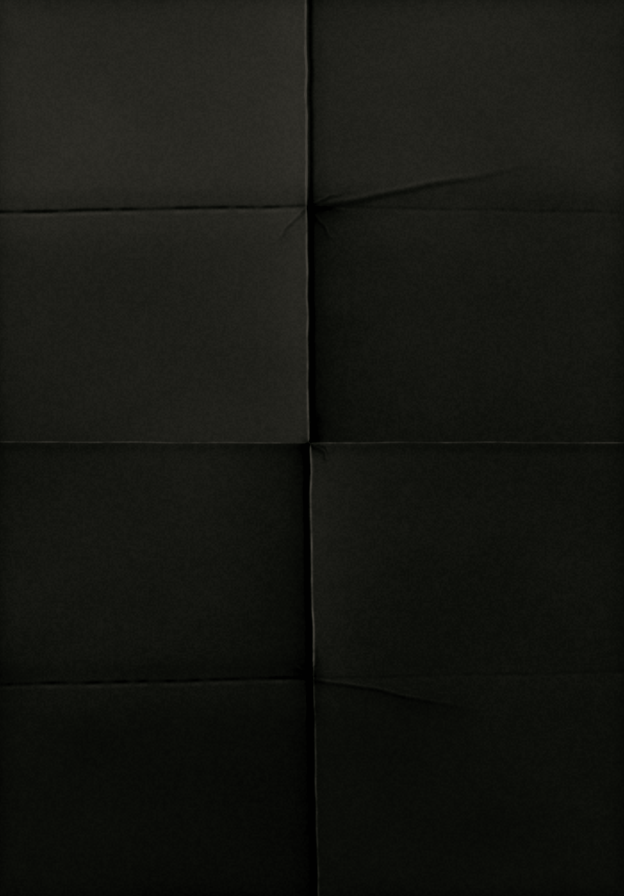
This texture is drawn by a Shadertoy shader. Its source:

```glsl
// Lengths are in canvas widths; rows run from the bottom up.
const vec3 BLACK = vec3(0.05, 0.057, 0.04);
const vec3 GREY = vec3(0.13, 0.13, 0.11);
const float ROW_FOLD[3] = float[3](0.350, 0.727, 1.106);
// Per row: left tone, right tone, left sheen, right sheen
const vec4 PANEL[4] = vec4[4](vec4(-0.06, 0.02, -0.20, 0.14), vec4(0.22, 0.24, -0.50, 0.42),
                              vec4(0.80, 0.62, 0.66, -0.56), vec4(1.18, 1.10, 0.46, -0.24));
// Per row: ridge brightness, vertical slope of tone
const vec2 RELIEF[4] = vec2[4](vec2(1.30, 0.10), vec2(2.20, 0.34), vec2(1.50, 0.42), vec2(1.70, -0.22));
const float ROW_HEIGHT = 0.377;
const float SHEEN_WIDTH = 0.085;
const float GRAIN = 0.46;
const float MOTTLE = 0.80;
const int CRINKLES = 5;

float hash(vec2 p) {
    vec3 q = fract(p.xyx * vec3(0.1031, 0.1030, 0.0973));
    q += dot(q, q.yzx + 33.33);
    return fract((q.x + q.y) * q.z);
}

float noise(vec2 p) {
    vec2 i = floor(p), f = fract(p);
    f = f * f * (3.0 - 2.0 * f);
    return mix(mix(hash(i), hash(i + vec2(1, 0)), f.x),
               mix(hash(i + vec2(0, 1)), hash(i + vec2(1, 1)), f.x), f.y);
}

float fbm(vec2 p) {
    float sum = 0.0;
    for (float amp = 0.5; amp > 0.05; amp *= 0.5) {
        sum += amp * noise(p);
        p = p * 2.03 + 17.0;
    }
    return sum;
}

// Soft line profile, never thinner than a pixel can show
float bell(float d, float w) {
    w = max(w, 0.6 / iResolution.x);
    return exp(-d * d / (w * w));
}

float columnFoldX(float y) {
    return 0.509 - 0.024 * y + 0.0085 * y * y + 0.002 * (noise(vec2(y * 28.0, 3.0)) - 0.5);
}

// Signed height above a row fold, whose halves tilt differently
float rowFoldDistance(int i, vec2 p) {
    float x = p.x - 0.5;
    float bend = i == 2 ? -0.02 * abs(x) : (i == 0 ? 0.02 * x : 0.0);
    return p.y - ROW_FOLD[i] - bend - 0.002 * (noise(vec2(p.x * 14.0, float(i) * 9.0)) - 0.5);
}

// Lit ridge with a shadow below it, fading from a to b
float wrinkle(vec2 p, vec2 a, vec2 b, float w) {
    vec2 dir = normalize(b - a);
    float t = dot(p - a, dir) / length(b - a);
    float d = dot(p - a, vec2(-dir.y, dir.x)) * sign(dir.x);
    d += 0.008 * (noise(vec2(t * 6.0, a.y * 40.0)) - 0.5) * smoothstep(0.0, 0.2, t);
    float fade = smoothstep(-0.02, 0.05, t) * smoothstep(1.0, 0.4, t);
    return fade * (0.4 * bell(d - w, w) - 0.7 * bell(d + w, 1.4 * w) - 0.25 * bell(d + 4.0 * w, 5.0 * w));
}

void mainImage(out vec4 fragColor, in vec2 fragCoord) {
    vec2 p = fragCoord / iResolution.x;
    float height = iResolution.y / iResolution.x;
    float dx = p.x - columnFoldX(p.y);
    float right = smoothstep(-0.002, 0.002, dx);

    // Panel tones and the sheen beside the column fold
    vec4 panel = PANEL[0];
    vec2 relief = RELIEF[0];
    float rise = p.y;
    for (int i = 0; i < 3; i++) {
        float d = rowFoldDistance(i, p);
        float soft = i == 1 ? 0.003 : mix(0.012, 0.055, right);
        float above = smoothstep(-soft, soft, d);
        panel = mix(panel, PANEL[i + 1], above);
        relief = mix(relief, RELIEF[i + 1], above);
        rise = mix(rise, d, above);
    }
    float tone = mix(panel.x, panel.y, right);
    tone += mix(panel.z, panel.w, right) * exp(-abs(dx) / SHEEN_WIDTH);
    tone += relief.y * (rise / ROW_HEIGHT - 0.5) + MOTTLE * (fbm(p * vec2(3.0, 4.0) + 5.0) - 0.47);

    // Row folds: shaded end folds and a thin bright middle one
    for (int i = 0; i < 3; i++) {
        float d = rowFoldDistance(i, p);
        float wear = 0.4 + noise(vec2(p.x * 70.0, float(i) * 7.0));
        if (i == 1) {
            tone += wear * 0.95 * bell(d, 0.0016) - 0.24 * bell(d + 0.008, 0.009);
        } else {
            float depth = (i == 2 ? 1.0 : 0.7) * mix(1.0, 0.22, right);
            tone += depth * wear * (0.55 * bell(d + 0.006, 0.0036) - 1.2 * bell(d, 0.003));
            tone += depth * (0.18 * bell(d + 0.02, 0.03) - 0.30 * bell(d - 0.014, 0.018));
        }
        // Pinched crossing with short random crinkles
        vec2 knot = vec2(columnFoldX(ROW_FOLD[i]), ROW_FOLD[i]);
        tone -= 0.6 * bell(length(p - knot), 0.013);
        for (int k = 0; k < CRINKLES; k++) {
            vec2 seed = vec2(float(i) * 5.0 + 2.0, float(k) * 3.0 + 1.0);
            float angle = 6.2832 * hash(seed);
            vec2 reach = mix(0.04, 0.11, hash(seed + 8.0)) * vec2(cos(angle), sin(angle));
            tone += 0.7 * wrinkle(p, knot, knot + reach, 0.0022);
        }
    }

    // Column fold: the shadow swaps sides at the middle of the sheet
    float side = mix(-1.0, 1.0, smoothstep(-0.01, 0.01, p.y - ROW_FOLD[1]));
    float fray = 0.35 + 0.5 * noise(vec2(p.y * 45.0, 21.0)) + 0.4 * noise(vec2(p.y * 120.0, 5.0));
    tone -= 1.5 * bell(dx - side * 0.006, 0.0042) + 0.28 * bell(dx - side * 0.012, 0.018);
    tone += relief.x * fray * bell(dx + side * 0.0015, 0.0021);

    // Long wrinkles leaving the upper and lower crossings
    tone += wrinkle(p, vec2(0.497, 1.103), vec2(0.90, 1.178), 0.004);
    tone += 0.8 * wrinkle(p, vec2(0.505, 0.346), vec2(0.80, 0.296), 0.0025);
    tone -= 0.32 * bell(length((p - vec2(0.88, 1.125)) * vec2(0.5, 1.0)), 0.055);

    // Darkened sheet edges and paper grain
    float edge = min(min(p.x, 1.0 - p.x), min(p.y, height - p.y));
    tone -= 0.32 * exp(-edge / 0.014);
    tone += GRAIN * (0.7 * noise(p * 350.0) + 0.3 * noise(p * 150.0) - 0.5);
    fragColor = vec4(tone < 0.0 ? BLACK * max(1.0 + tone, 0.1) : mix(BLACK, GREY, min(tone, 2.6)), 1.0);
}
```
